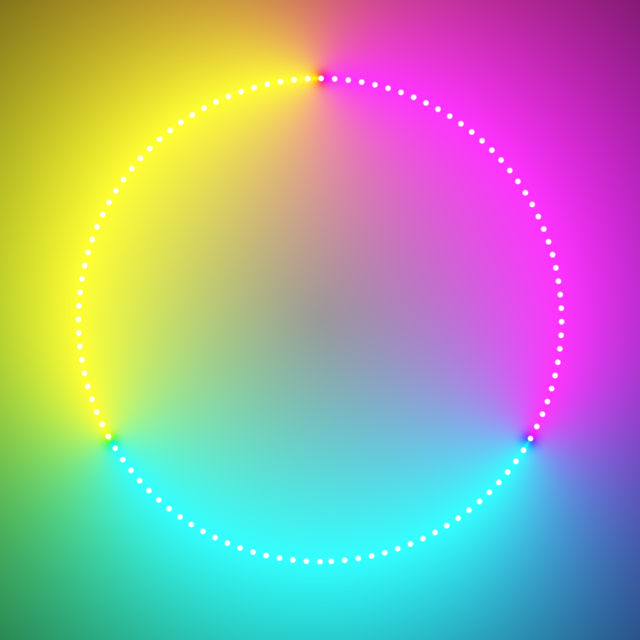
Reproduce this background procedurally as a Shadertoy shader.

```glsl
const float PI = 3.14159265;
const float TAU = 6.28318531;

const vec3 MAGENTA = vec3(1.0, 0.2, 1.0);
const vec3 YELLOW = vec3(1.0, 1.0, 0.2);
const vec3 CYAN = vec3(0.2, 1.0, 1.0);

const float RING_RADIUS = 0.3775;   // share of the canvas height
const float FIRST_SEAM = -PI / 6.0; // angle where the magenta arc begins
const float SEAM_SIZE = 0.035;      // in ring radii, as are the values below
const float SEAM_DEPTH = 1.2;
const float CENTER_LIGHT = 0.82;
const float OUTER_CONTRAST = 1.6;
const float OUTER_FADE = 0.37;

const float DOT_RADIUS = 0.0115;
const float DOT_TURN = 111.83;      // dot spacings in one full turn
const float DOT_SOFTNESS = 0.004;

vec2 onRing(float angle) {
    return vec2(cos(angle), sin(angle));
}

// Harmonic weight of a third of the unit circle, seen from inside it
float arcWeight(vec2 p, float startAngle) {
    vec2 a = onRing(startAngle) - p;
    vec2 b = onRing(startAngle + TAU / 3.0) - p;
    float seen = mod(atan(a.x * b.y - a.y * b.x, dot(a, b)), TAU);
    return clamp(seen / PI - 1.0 / 3.0, 0.0, 1.0);
}

vec3 arcGlow(vec2 p) {
    float r = length(p);
    float beyond = max(r - 1.0, 0.0);

    // Reflect outer points through the ring, just clear of its edge
    vec2 inner = r > 1.0 ? p / (r * r) : p;
    inner *= min(1.0, 0.998 / max(length(inner), 0.001));

    vec3 weights;
    float seam = 0.0;
    for (int i = 0; i < 3; i++) {
        float angle = FIRST_SEAM + float(i) * TAU / 3.0;
        weights[i] = arcWeight(inner, angle);
        vec2 offset = (p - onRing(angle)) / SEAM_SIZE;
        seam += exp(-dot(offset, offset));
    }
    weights /= weights.x + weights.y + weights.z;
    vec3 color = mat3(MAGENTA, YELLOW, CYAN) * weights;

    // Deepen the hues outside and where two arcs meet
    color = pow(color, vec3(1.0 + OUTER_CONTRAST * beyond + SEAM_DEPTH * seam));
    float light = mix(CENTER_LIGHT, 1.0, min(r, 1.0));
    return color * light * max(1.0 - OUTER_FADE * beyond, 0.0);
}

// Dots run clockwise from the bottom; the last gap is shorter
float dotMask(vec2 p, float pixel) {
    float spacing = TAU / DOT_TURN;
    float turn = mod(atan(-p.x, -p.y), TAU);
    float index = floor(turn / spacing + 0.5);
    if (index > floor(DOT_TURN)) index = 0.0;

    float angle = index * spacing;
    float d = length(p + vec2(sin(angle), cos(angle))) - DOT_RADIUS;
    float soft = max(pixel, DOT_SOFTNESS);
    return 1.0 - smoothstep(-soft, soft, d);
}

void mainImage(out vec4 fragColor, in vec2 fragCoord) {
    float scale = iResolution.y * RING_RADIUS;
    vec2 p = (fragCoord - 0.5 * iResolution.xy) / scale;

    vec3 color = arcGlow(p);
    color = mix(color, vec3(1.0), dotMask(p, 1.0 / scale));
    fragColor = vec4(color, 1.0);
}
```
